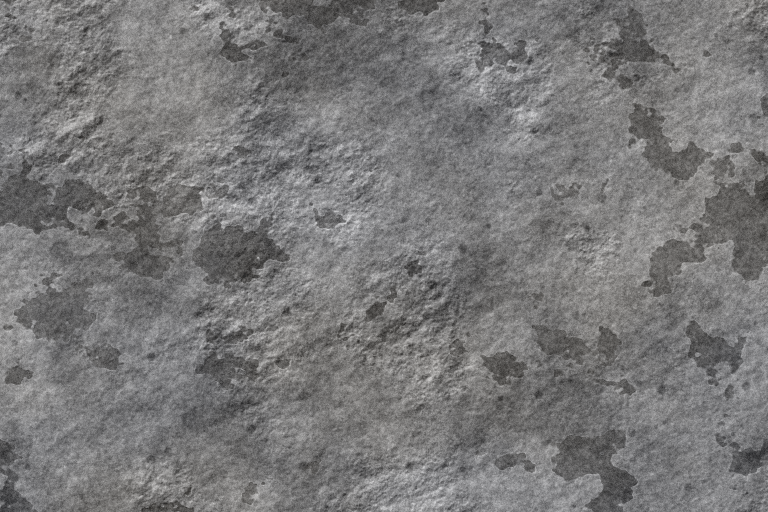
Reproduce this texture procedurally as a WebGL 1 fragment shader.

```glsl
precision highp float;
// Weathered grey concrete: a rough, side-lit plaster skin that has flaked off
// in small ragged dark patches. Layered noise gives relief, chips, stains and
// grain; cellular noise scatters small pits over the surface.

uniform vec2 u_resolution;

const vec3 PLASTER = vec3(0.512, 0.510, 0.512);
const vec3 WARM_TINT = vec3(0.007, 0.002, -0.008);
const vec2 LIGHT_STEP = vec2(-0.0019, 0.0028);
const mat2 OCTAVE_TURN = mat2(0.8, 0.6, -0.6, 0.8);
const mat2 SLANT = mat2(0.80, -0.50, 0.40, 1.00);

vec2 hash2(vec2 cell) {
  vec3 q = fract(cell.xyx * vec3(0.1031, 0.1030, 0.0973));
  q += dot(q, q.yzx + 33.33);
  return fract((q.xx + q.yz) * q.zy);
}

float valueNoise(vec2 p) {
  vec2 i = floor(p);
  vec2 f = fract(p);
  f = f * f * (3.0 - 2.0 * f);
  float low = mix(hash2(i).x, hash2(i + vec2(1.0, 0.0)).x, f.x);
  float high = mix(hash2(i + vec2(0.0, 1.0)).x, hash2(i + 1.0).x, f.x);
  return mix(low, high, f.y);
}

// Five octaves, centred on zero.
float layeredNoise(vec2 p, float gain) {
  float sum = 0.0;
  float amplitude = 0.5;
  for (int octave = 0; octave < 5; octave++) {
    sum += amplitude * (valueNoise(p) - 0.5);
    p = OCTAVE_TURN * p * 2.03 + 17.3;
    amplitude *= gain;
  }
  return sum;
}

// Round cellular pits; only a share of the cells holds one.
float pits(vec2 p, float share, float softness) {
  vec2 base = floor(p);
  float cover = 0.0;
  for (int y = -1; y <= 1; y++) {
    for (int x = -1; x <= 1; x++) {
      vec2 cell = base + vec2(float(x), float(y));
      vec2 centre = cell + hash2(cell + 41.0);
      vec2 traits = hash2(cell + 113.0);
      float radius = mix(0.08, 0.26, traits.y * traits.y);
      float dent = 1.0 - smoothstep(radius - softness, radius + softness, length(p - centre));
      cover = max(cover, dent * step(traits.x, share));
    }
  }
  return cover;
}

// Positive where the skin has flaked away.
float flakeField(vec2 p) {
  float clusters = layeredNoise(p * 2.7 + 29.0, 0.4);
  return layeredNoise(p * vec2(8.5, 10.0) + 171.0, 0.62) + 0.3 * clusters - 0.152;
}

float flakeMask(float field) {
  return smoothstep(-0.012, 0.028, field);
}

// Thin shells of skin that end in crisp, broken steps.
float chipSteps(vec2 p) {
  float shell = layeredNoise(SLANT * p * 13.0 + 47.0, 0.6);
  return smoothstep(-0.012, 0.012, shell - 0.10) - smoothstep(-0.012, 0.012, shell + 0.12);
}

float surfaceHeight(vec2 p) {
  float lumps = layeredNoise(SLANT * p * 21.0 + 11.0, 0.55);
  return 0.85 * lumps + 0.030 * chipSteps(p) - 0.035 * flakeMask(flakeField(p));
}

void main() {
  vec2 p = gl_FragCoord.xy / u_resolution.y;

  // Where the skin is missing, and the pale broken lip around it.
  float field = flakeField(p);
  float flaked = flakeMask(field);
  float lip = smoothstep(-0.045, -0.012, field) * (1.0 - flaked);

  // Relief lit from the upper left, strong only in scattered rough zones.
  float roughness = smoothstep(-0.03, 0.15, layeredNoise(p * 6.0 + 131.0, 0.5));
  float slope = surfaceHeight(p) - surfaceHeight(p + LIGHT_STEP);
  float relief = slope * mix(0.95, 2.5, roughness) * mix(1.0, 0.5, flaked);
  relief = clamp(relief, -0.18, 0.20);

  // Mottling, soft damp stains and sharp sandy grain.
  float mottle = layeredNoise(p * 8.0 + 211.0, 0.65);
  float stain = smoothstep(0.04, 0.19, layeredNoise(p * 6.5 + 307.0, 0.55));
  float grain = layeredNoise(p * 150.0 + 5.0, 0.85);
  float pitted = pits(p * 26.0, 0.14, 0.06);

  float shade = relief + 0.22 * mottle + 0.21 * grain;
  shade -= 0.155 * flaked + 0.08 * stain * (1.0 - flaked);
  shade += 0.035 * lip;
  shade -= 0.12 * pitted * (1.0 - 0.7 * flaked);

  float warmth = clamp(4.0 * layeredNoise(p * 3.4 + 401.0, 0.5) + 0.4 * flaked, -0.6, 1.0);
  vec3 color = PLASTER + shade + WARM_TINT * warmth;
  gl_FragColor = vec4(clamp(color, 0.17, 0.84), 1.0);
}
```
